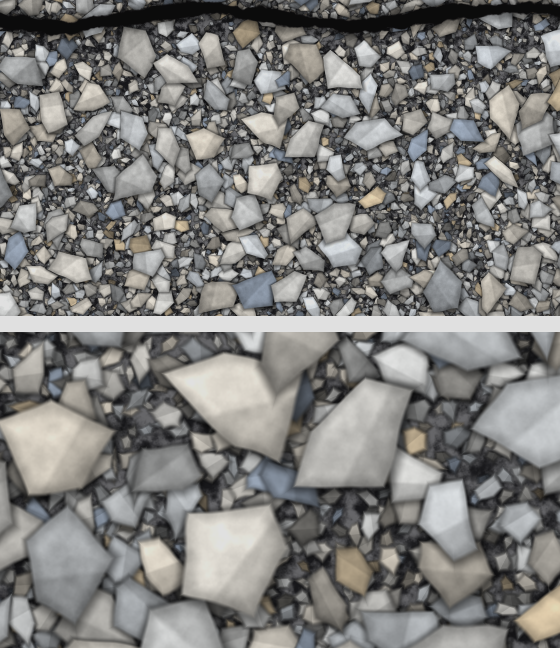
Top, the full canvas; bottom, a detail of the centre.
This texture is drawn by a Shadertoy shader. Its source:

```glsl
// Weathered asphalt: pale crushed stones in dark binder, with a black crack along the top.

const float TAU = 6.2831853;
const vec3 BINDER_DARK = vec3(0.09, 0.09, 0.10);
const vec3 BINDER_LIGHT = vec3(0.40, 0.40, 0.41);
const vec3 CRACK_BLACK = vec3(0.045, 0.042, 0.045);
const vec3 WARM_TINT = vec3(1.04, 1.00, 0.93);
const vec3 COOL_TINT = vec3(0.97, 1.00, 1.03);
const vec3 TAN_TINT = vec3(1.02, 0.93, 0.78);
const vec3 SLATE_TINT = vec3(0.72, 0.78, 0.86);

vec3 hash3(vec2 p) {
    vec3 q = fract(p.xyx * vec3(0.1031, 0.1030, 0.0973));
    q += dot(q, q.yxz + 33.33);
    return fract((q.xxy + q.yzz) * q.zyx);
}

float valueNoise(vec2 p) {
    vec2 cell = floor(p);
    vec2 f = fract(p);
    f = f * f * (3.0 - 2.0 * f);
    float low = mix(hash3(cell).x, hash3(cell + vec2(1, 0)).x, f.x);
    float high = mix(hash3(cell + vec2(0, 1)).x, hash3(cell + vec2(1, 1)).x, f.x);
    return mix(low, high, f.y);
}

float fbm(vec2 p) {
    float sum = 0.0, weight = 0.5;
    for (int i = 0; i < 4; i++) {
        sum += weight * valueNoise(p);
        p = mat2(1.6, 1.2, -1.2, 1.6) * p + 7.3;
        weight *= 0.5;
    }
    return sum / 0.9375;
}

mat2 rotation(float angle) {
    float c = cos(angle), s = sin(angle);
    return mat2(c, s, -s, c);
}

// Height of the crack's middle line
float crackHeight(float x) {
    return 0.945 - 0.028 * cos(6.6 * (x - 0.17)) + 0.022 * (fbm(vec2(x * 9.0, 4.0)) - 0.5);
}

// Irregular convex polygon cut by five randomly turned edges
float stoneDistance(vec2 p, float size, vec2 seed) {
    float d = -size;
    for (int i = 0; i < 5; i++) {
        vec3 rnd = hash3(seed + float(i) * 17.0);
        float angle = (float(i) + 0.7 * rnd.x) * TAU / 5.0;
        d = max(d, dot(p, vec2(cos(angle), sin(angle))) - size * mix(0.62, 1.0, rnd.y));
    }
    return d;
}

// Tone, tint, facets and grain of one stone
vec3 stoneColor(vec2 p, vec2 local, float d, float size, vec2 tones, vec3 rnd) {
    float tone = mix(tones.x, tones.y, pow(rnd.x, 0.65));
    vec3 tint = mix(WARM_TINT, COOL_TINT, rnd.y);
    tint = mix(tint, TAN_TINT, step(0.95, rnd.z));
    tint = mix(tint, SLATE_TINT, step(rnd.z, 0.06));
    float facet = dot(local, vec2(cos(rnd.z * 40.0), sin(rnd.z * 40.0))) / size;
    tone *= 1.0 + 0.09 * dot(local, vec2(-0.4, 0.9)) / size;
    tone *= 1.0 - 0.12 * smoothstep(0.05, 0.18, facet);
    tone *= mix(0.80, 1.0, smoothstep(0.0, -0.3 * size, d));
    tone += 0.16 * (fbm(p * 65.0 + rnd.xy * 20.0) - 0.5);
    return min(tone * tint, vec3(0.88));
}

// Lays one size class of scattered stones over the colour below
vec3 layStones(vec3 color, vec2 p, float cell, float density, vec2 tones, float seed, float soft) {
    vec2 home = floor(p / cell);
    for (int j = -1; j <= 1; j++)
    for (int i = -1; i <= 1; i++) {
        vec2 id = home + vec2(i, j) + seed;
        vec3 place = hash3(id);
        vec3 shape = hash3(id + 131.0);
        vec2 center = (id - seed + 0.2 + 0.6 * place.xy) * cell;
        float below = crackHeight(center.x) - center.y;
        float sparse = smoothstep(0.16, 0.05, below) * step(0.0, below);
        float patches = mix(0.7, 1.3, fbm(center * 5.0 + 3.0));
        if (place.z > density * patches * (1.0 - 0.55 * sparse)) continue;

        vec2 local = p - center;
        float size = cell * mix(0.34, 0.58, shape.x);
        vec2 q = rotation((shape.y - 0.5) * 3.0) * local;
        q *= vec2(0.88, mix(0.95, 1.6, shape.z));
        float d = stoneDistance(q, size, id + 57.0) + 0.10 * size * (valueNoise(p * 3.5 / cell) - 0.5);

        // Contact shadow, longer towards the lower right
        float lean = 0.5 + 0.5 * dot(normalize(local + 1e-5), vec2(0.6, -0.8));
        float reach = mix(0.10, 0.28, lean) * size + 0.002;
        color *= mix(0.50, 1.0, smoothstep(-0.002, reach, d));
        vec3 stone = stoneColor(p, local, d, size, tones, hash3(id + 311.0));
        color = mix(color, stone, smoothstep(soft, -soft, d));
    }
    return color;
}

void mainImage(out vec4 fragColor, in vec2 fragCoord) {
    vec2 p = fragCoord / iResolution.y;
    float soft = max(0.0028, 0.75 / iResolution.y);

    // Binder, then stones from fine grit to coarse chips
    vec3 color = mix(BINDER_DARK, BINDER_LIGHT, smoothstep(0.25, 0.75, fbm(p * 75.0)));
    color = layStones(color, p, 0.018, 0.75, vec2(0.26, 0.68), 11.0, soft);
    color = layStones(color, p, 0.030, 0.70, vec2(0.34, 0.78), 223.0, soft);
    color = layStones(color, p, 0.050, 0.62, vec2(0.46, 0.84), 417.0, soft);
    color = layStones(color, p, 0.080, 0.52, vec2(0.54, 0.86), 631.0, soft);
    color = layStones(color, p, 0.125, 0.42, vec2(0.58, 0.86), 853.0, soft);

    // Ragged crack with a soft shaded lip
    float ragged = 0.026 * (fbm(p * 26.0) - 0.5);
    float halfWidth = 0.012 + 0.016 * valueNoise(vec2(p.x * 7.0, 2.0));
    float crack = abs(p.y - crackHeight(p.x) + ragged) - halfWidth;
    color *= mix(0.6, 1.0, smoothstep(0.0, 0.035, crack));
    color = mix(CRACK_BLACK, color, smoothstep(-soft, 2.0 * soft, crack));
    fragColor = vec4(color, 1.0);
}
```
